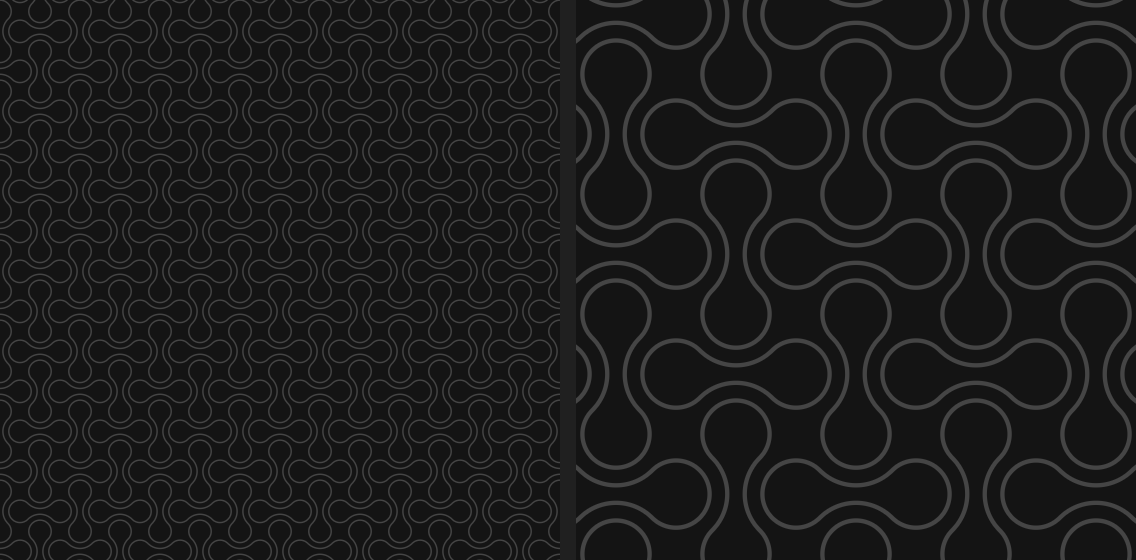
Left, the full canvas; right, a detail of the centre.
Give the GLSL for this pattern, as a Shadertoy shader.

```glsl
const float CELLS = 14.0;             // two cells per repeat, seven repeats
const float ROW_SHIFT = 0.216;        // vertical phase, in cells
const float LOBE_RADIUS = 0.28;       // in cells
const float LINE_WIDTH = 0.036;       // in cells
const vec3 GROUND_COLOR = vec3(0.08);
const vec3 LINE_COLOR = vec3(0.27);

// Signed distance to a dumbbell along x: lobes at (+-0.5, 0), concave neck
// arcs about (0, +-0.5), tangent to the lobes where x + y = 0.5.
float dumbbell(vec2 p, float lobeRadius) {
    p = abs(p);
    float neckRadius = sqrt(0.5) - lobeRadius;
    float lobe = length(p - vec2(0.5, 0.0)) - lobeRadius;
    float neck = neckRadius - length(p - vec2(0.0, 0.5));
    return p.x + p.y < 0.5 ? neck : lobe;
}

// Distance to the nearest outline; dumbbells alternate direction by cell parity.
float outlineDistance(vec2 p, float lobeRadius) {
    vec2 nearest = floor(p + 0.5);
    float dist = 1.0;
    for (int j = -1; j <= 1; j++) {
        for (int i = -1; i <= 1; i++) {
            vec2 center = nearest + vec2(i, j);
            vec2 local = p - center;
            bool upright = mod(center.x + center.y, 2.0) > 0.5;
            dist = min(dist, abs(dumbbell(upright ? local.yx : local, lobeRadius)));
        }
    }
    return dist;
}

// Antialiased coverage of a stroke.
float stroke(float dist, float width, float pixel) {
    return clamp((0.5 * width - dist) / pixel + 0.5, 0.0, 1.0);
}

void mainImage(out vec4 fragColor, in vec2 fragCoord) {
    vec2 p = fragCoord / iResolution.xy * CELLS - vec2(0.0, ROW_SHIFT);
    float pixel = CELLS / min(iResolution.x, iResolution.y);
    float line = stroke(outlineDistance(p, LOBE_RADIUS), LINE_WIDTH, pixel);
    fragColor = vec4(mix(GROUND_COLOR, LINE_COLOR, line), 1.0);
}
```
